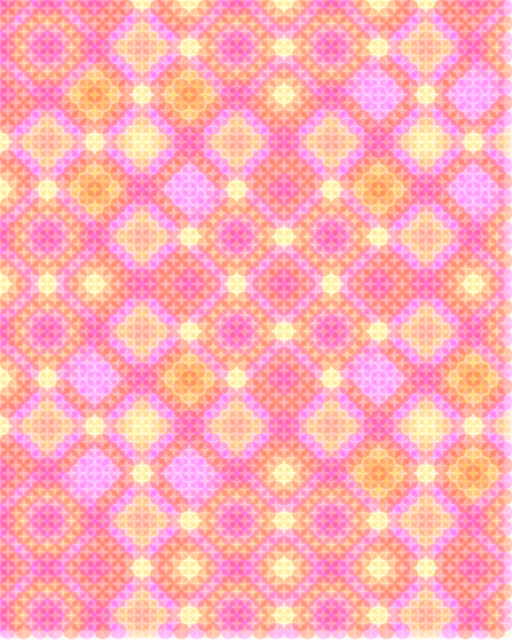
Write a Shadertoy shader that draws this pattern.

```glsl
// Translucent overlapping discs on a fine grid, tinted to form round rosettes with varied knots between them.

const float PI = 3.14159265;
const float COLUMNS = 64.9;      // grid cells across the canvas
const float TILE = 12.0;         // grid cells per rosette
const vec2 PIVOT = vec2(36.0);   // grid point the tile symmetry turns about
const vec2 LAST_DISC = vec2(64.0, 80.0);
const float DISC_RADIUS = 1.05;
const float RIM_WIDTH = 0.12;
const float RIM_LIGHT = 0.08;

// Inks: absorption of red, green and blue
const vec3 MAGENTA = vec3(0.0, 0.15, 0.02);
const vec3 CORAL = vec3(0.0, 0.14, 0.18);
const vec3 YELLOW = vec3(0.0, 0.04, 0.16);

float wave(float index) { return cos(index * PI / 3.0); }

// Every third tile differs from its two neighbours
bool isSpecial(float tile) { return abs(wave(tile)) < 0.1; }

// Strong discs on one half of the checkerboard, faint ones on the other
vec3 alternate(vec3 strong, vec3 faint, bool odd) {
    return odd ? 1.6 * strong : 0.6 * faint;
}

vec3 pinkInk(bool odd) { return odd ? 2.1 * MAGENTA : 1.0 * CORAL; }
vec3 yellowInk(bool odd) { return YELLOW * (odd ? 0.9 : 0.45); }

// Knot between two rosettes
vec3 edgeInk(bool pink, bool odd) {
    return pink ? pinkInk(odd) : yellowInk(odd);
}

// Knot and halo where four rosettes meet
vec3 cornerInk(vec2 corner, float reach, bool odd) {
    vec2 c = vec2(wave(corner.x), wave(corner.y));
    vec2 s = sin(corner * PI / 3.0);
    float twist = s.x * s.y * (0.5 - c.x - c.y);
    bool core = reach < 1.5;
    if (twist > 0.1) {
        if (core) return odd ? 1.7 * YELLOW : 1.5 * CORAL;
        return alternate(YELLOW, CORAL, odd);
    }
    if (twist < -0.1) {
        if (core) return MAGENTA * (odd ? 0.6 : 1.1);
        return alternate(0.8 * MAGENTA, 0.3 * MAGENTA, odd);
    }
    if (c.x * c.y > 0.0) {
        return core ? pinkInk(odd) : alternate(CORAL, MAGENTA, odd);
    }
    return core ? yellowInk(odd) : alternate(0.9 * CORAL, YELLOW, odd);
}

// Concentric rings around a tile centre, by squared radius
vec3 rosetteInk(vec2 tile, int ring, bool odd) {
    bool pink = !isSpecial(tile.x) && !isSpecial(tile.y);
    bool bright = isSpecial(tile.x) && isSpecial(tile.y);
    if (ring <= 2) {
        if (pink) return pinkInk(odd);
        return bright ? yellowInk(odd) : alternate(0.6 * CORAL, CORAL, odd);
    }
    if (ring <= 5) {
        return pink ? alternate(MAGENTA, CORAL, odd) : alternate(0.7 * YELLOW, CORAL, odd);
    }
    if (ring <= 10) {
        return pink ? alternate(0.8 * CORAL, YELLOW, odd) : alternate(YELLOW, MAGENTA, odd);
    }
    if (ring <= 18) {
        return pink ? alternate(CORAL, YELLOW, odd) : alternate(MAGENTA, CORAL, odd);
    }
    if (ring <= 29) {
        return pink ? alternate(MAGENTA, CORAL, odd) : alternate(1.1 * CORAL, MAGENTA, odd);
    }
    return ring % 5 < 2 ? alternate(YELLOW, MAGENTA, odd) : alternate(MAGENTA, CORAL, odd);
}

// Ink of the disc at one grid point
vec3 discInk(vec2 cell) {
    vec2 q = cell - PIVOT;
    vec2 tile = floor(q / TILE) + 0.5;
    vec2 corner = floor(q / TILE + 0.5);
    vec2 fromTile = q - tile * TILE;
    vec2 fromCorner = q - corner * TILE;
    bool odd = ((int(cell.x) + int(cell.y)) & 1) == 1;

    float reach = length(fromCorner);
    if (reach < 3.1) return cornerInk(corner, reach, odd);
    bool pinkX = (wave(corner.x) > 0.0) == isSpecial(tile.y);
    bool pinkY = (wave(corner.y) > 0.0) == isSpecial(tile.x);
    if (length(vec2(fromCorner.x, fromTile.y)) < 1.5) return edgeInk(pinkX, odd);
    if (length(vec2(fromTile.x, fromCorner.y)) < 1.5) return edgeInk(pinkY, odd);
    return rosetteInk(tile, int(round(dot(fromTile, fromTile))), odd);
}

// x: filled disc, y: thin rim just inside its edge
vec2 discCover(float distance, float blur) {
    float edge = distance - DISC_RADIUS;
    float fill = 1.0 - smoothstep(-blur, blur, edge);
    return vec2(fill, fill * smoothstep(-RIM_WIDTH - blur, -RIM_WIDTH + blur, edge));
}

void mainImage(out vec4 fragColor, in vec2 fragCoord) {
    // Grid coordinates, counted from the upper left
    float scale = COLUMNS / iResolution.x;
    vec2 p = vec2(fragCoord.x, iResolution.y - fragCoord.y) * scale;
    vec2 nearest = floor(p + 0.5);

    // Add up the ink of all discs that reach this point
    vec3 ink = vec3(0.0);
    for (int y = -1; y <= 1; y++) {
        for (int x = -1; x <= 1; x++) {
            vec2 cell = nearest + vec2(x, y);
            if (any(greaterThan(cell, LAST_DISC))) continue;
            vec2 cover = discCover(length(p - cell), 0.55 * scale);
            ink += discInk(cell) * cover.x - RIM_LIGHT * cover.y;
        }
    }
    fragColor = vec4(exp(-max(ink, 0.0)), 1.0);
}
```
